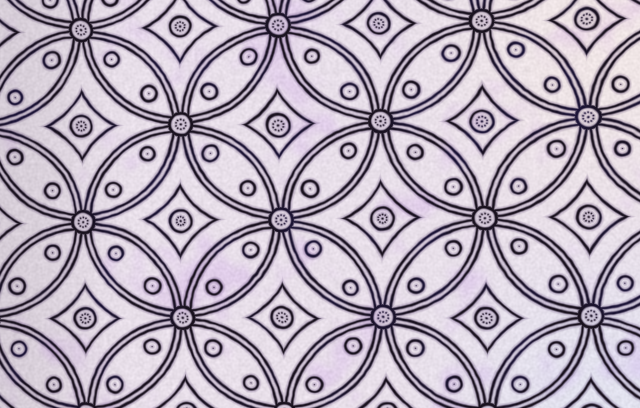
Give the GLSL for this pattern, as a Shadertoy shader.

```glsl
// Hand-inked overlapping circles with petals, beaded rosettes and concave diamonds on lilac paper.

vec2 hash2(vec2 p) {
    vec3 h = fract(p.xyx * vec3(.1031, .1030, .0973));
    h += dot(h, h.yzx + 33.33);
    return 2. * fract((h.xx + h.yz) * h.zy) - 1.;
}

float gradientNoise(vec2 p) {
    vec2 i = floor(p), f = p - i;
    vec2 u = f * f * f * (f * (f * 6. - 15.) + 10.);
    vec2 e = vec2(1, 0);
    return mix(mix(dot(hash2(i), f), dot(hash2(i + e), f - e), u.x),
               mix(dot(hash2(i + e.yx), f - e.yx), dot(hash2(i + 1.), f - 1.), u.x), u.y);
}

float ring(vec2 p, float radius, float halfWidth) {
    return abs(length(p) - radius) - halfWidth;
}

// Central dot with a circle of ten beads around it
float beads(vec2 p, float radius) {
    float step10 = 6.28319 / 10.;
    float a = mod(atan(p.y, p.x + 1e-5), step10) - .5 * step10;
    float bead = length(length(p) * vec2(cos(a), sin(a)) - vec2(radius, 0)) - .007;
    return min(bead, length(p) - .010);
}

// Two lines of the large circle
float doubleRing(vec2 p, float w) {
    return min(ring(p, .988, w), ring(p, .928, w));
}

// Signed distance to the ink; nodes lie where x + y is even, diamonds where it is odd
float inkDistance(vec2 g) {
    float w = .0125 + .004 * gradientNoise(g * 5.);
    vec2 uv = .5 * vec2(g.x + g.y, g.x - g.y);

    vec2 cell = floor(uv), f = uv - cell - .5;
    vec2 p = vec2(f.x + f.y, f.x - f.y);
    vec2 node = round(uv), k = uv - node;
    vec2 q = vec2(k.x + k.y, k.x - k.y);

    // Large circles: the cell's own and its diagonal neighbour
    float d = min(doubleRing(p, w), doubleRing(abs(p) - 1., w));

    // Small circles along the petals
    vec2 petalJitter = hash2(node * 7. + sign(q) + 60.);
    vec2 dotPos = abs(q) - .315 + .018 * petalJitter;
    d = min(d, ring(dotPos, .074 + .006 * petalJitter.x, w));
    d = min(d, length(dotPos) - .003);

    // Rosette covering each crossing
    d = max(d, .112 - length(q));
    d = min(d, ring(q, .113, w + .004));
    d = min(d, beads(q, .050));

    // Diamond with concave sides, and its rosette
    vec2 jitter = hash2(cell + 90.);
    vec2 c = p + .014 * jitter;
    d = min(d, ring(abs(c) - .75, .85 + .008 * jitter.y, w));
    c += .01 * jitter.yx;
    d = min(d, ring(c, .107 + .005 * jitter.x, w));
    return min(d, beads(c, .047 + .005 * jitter.y));
}

void mainImage(out vec4 fragColor, in vec2 fragCoord) {
    vec2 s = fragCoord / iResolution.y;

    // Slightly skewed, stretched grid
    vec2 t = (s - vec2(.689, .461)) / vec2(.246, .2385);
    vec2 g = vec2(t.x - .0075 * t.x * t.x + .015 * t.y,
                  (t.y - .01 * t.x) / (1. + .007 * t.x));

    // Unsteady hand
    g += .022 * vec2(gradientNoise(g * 1.7 + 20.), gradientNoise(g * 1.7 + 50.));
    g += .007 * vec2(gradientNoise(g * 13. + 70.), gradientNoise(g * 13. + 35.));

    // Paper: violet stains, warm right side, cool lower right, dim left edge
    float grain = gradientNoise(s * 130.) + .6 * gradientNoise(s * 60. + 9.);
    float stain = gradientNoise(s * 5. + 3.) + .6 * gradientNoise(s * 17. + 40.);
    vec3 paper = vec3(.91, .875, .915) + .055 * grain;
    paper -= vec3(.03, .07, .0) * smoothstep(.05, .6, stain);
    paper += vec3(.03, .025, -.015) * smoothstep(.9, 1.5, s.x) * smoothstep(.3, .9, s.y);
    paper += vec3(-.025, .01, .02) * smoothstep(.9, 1.5, s.x) * smoothstep(.5, .0, s.y);
    paper -= .07 * smoothstep(.35, .0, s.x);

    // Ink with a soft violet fringe
    float soft = .005 + .6 / (.24 * iResolution.y);
    float d = inkDistance(g);
    float ink = smoothstep(soft, -soft, d);
    float fringe = smoothstep(soft + .022, 0., d);
    vec3 inkColor = mix(vec3(.10, .07, .12), vec3(.11, .08, .22),
                        smoothstep(-.1, .4, gradientNoise(s * 9. + 15.)));
    vec3 color = mix(paper, paper * vec3(.80, .77, .83), fringe);
    color = mix(color, inkColor + .03 * grain, ink);

    fragColor = vec4(clamp(color, 0., 1.), 1.);
}
```
